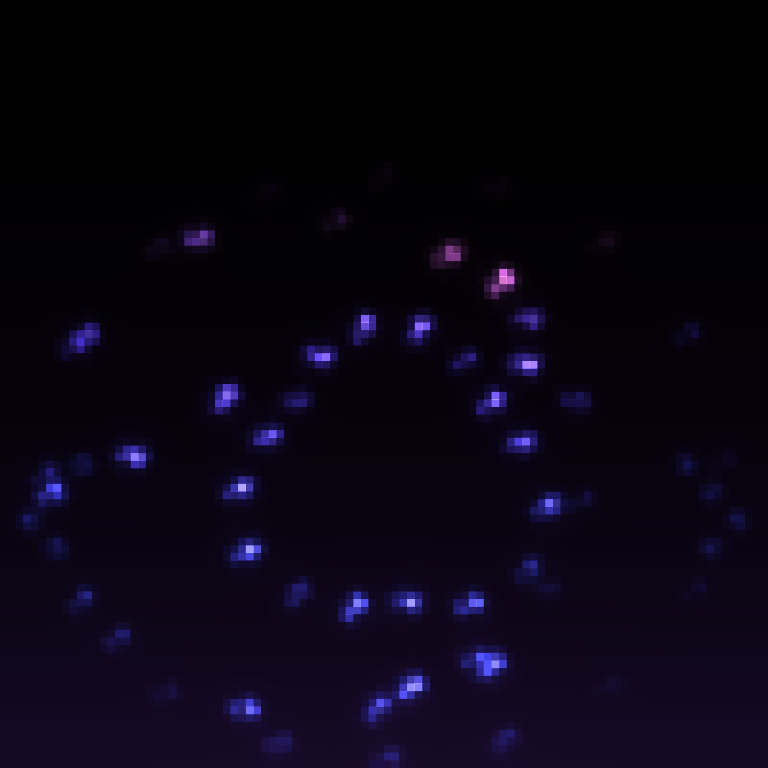
Reproduce this background procedurally as a Shadertoy shader.

```glsl
const float CELLS = 100.0;                    // mosaic cells across the canvas
const vec2  CENTRE = vec2(0.508, 0.395);      // middle of the swarm
const vec3  FLOOR_COLOR = vec3(0.068, 0.038, 0.128);
const vec3  HAZE_COLOR = vec3(0.015, 0.002, 0.024);
const vec3  BLUE = vec3(0.20, 0.25, 1.0);
const vec3  VIOLET = vec3(0.30, 0.21, 1.0);
const vec3  PINK = vec3(0.72, 0.31, 0.82);
const vec3  CORE_COLOR = vec3(0.27, 0.24, 0.10);
const float SPARK_SIZE = 0.0112;
const float JITTER = 0.005;
const float TAIL_LENGTH = 0.020;
const float TAIL_TURN = 3.6;                  // mean tail direction, lower left
const float TAIL_SPREAD = 1.3;
const float GAP_DIMMING = 0.42;               // every fourth spark of a full loop

float hash(float n) {
    return fract(sin(n * 12.9898) * 43758.547);
}

// Staircase with a one-pixel ramp between neighbouring cells
vec2 mosaic(vec2 uv) {
    vec2 grid = uv * CELLS;
    vec2 border = floor(grid + 0.5);
    vec2 pixel = CELLS / iResolution.xy;
    return (border + clamp((grid - border) / pixel, -0.5, 0.5)) / CELLS;
}

float blob(vec2 offset, float size) {
    return exp(-dot(offset, offset) / (size * size));
}

// Tint follows height: blue below, violet in the middle, pink at the upper right
vec3 sparkColor(vec2 position) {
    vec3 tint = mix(BLUE, VIOLET, smoothstep(0.25, 0.55, position.y));
    float warmth = smoothstep(0.57, 0.65, position.y) * mix(0.45, 1.0, smoothstep(0.3, 0.6, position.x));
    return mix(tint, PINK, warmth);
}

// A spark with a fainter companion behind it
vec3 spark(vec2 p, vec2 position, float seed, float power) {
    float turn = TAIL_TURN + TAIL_SPREAD * (hash(seed + 5.3) - 0.5);
    vec2 tail = TAIL_LENGTH * vec2(cos(turn), sin(turn));
    float light = blob(p - position, SPARK_SIZE);
    light += 0.45 * blob(p - position - tail, SPARK_SIZE * 0.9);
    light += 0.08 * blob(p - position - tail * 0.5, SPARK_SIZE * 2.4);
    light *= power * (1.0 - 0.85 * smoothstep(0.67, 0.75, position.y));
    return sparkColor(position) * light + CORE_COLOR * light * light * light;
}

// Sparks around a wavy loop; wave holds cos, sin, cos 2x and sin 3x weights
vec3 orbit(vec2 p, int count, float startDegrees, float radius, vec4 wave, float power) {
    vec3 sum = vec3(0.0);
    for (int i = 0; i < count; i++) {
        float seed = float(i) + radius * 91.0;
        float angle = radians(startDegrees + 360.0 * float(i) / float(count));
        vec4 harmonics = vec4(cos(angle), sin(angle), cos(2.0 * angle), sin(3.0 * angle));
        float reach = radius + dot(wave, harmonics);
        vec2 wobble = vec2(hash(seed), hash(seed + 2.7)) - 0.5;
        vec2 position = CENTRE + reach * harmonics.xy + JITTER * wobble;
        // The far right of the wide loops is dim
        float shade = pow(max(cos(angle + 0.17), 0.0), 4.0) * smoothstep(0.20, 0.32, radius);
        float strength = power * mix(0.75, 1.0, hash(seed + 8.1)) * (1.0 - 0.82 * shade);
        if (count > 3 && i % 4 == 2) strength *= GAP_DIMMING;
        sum += spark(p, position, seed, strength);
    }
    return sum;
}

// Faint mirrored arrowheads at both sides
vec3 sideArrows(vec2 p) {
    vec2 mirrored = vec2(abs(p.x - 0.5), p.y);
    float light = 0.0;
    for (int i = -1; i <= 2; i++) {
        float k = float(i);
        vec2 position = vec2(0.461 - 0.034 * abs(k), 0.323 + 0.036 * k);
        light += blob(mirrored - position, SPARK_SIZE * 1.2);
    }
    return BLUE * light * mix(0.26, 0.20, step(0.5, p.x));
}

void mainImage(out vec4 fragColor, in vec2 fragCoord) {
    vec2 p = mosaic(fragCoord / iResolution.xy);

    // Dark gradient, slightly warmer at the bottom centre
    float depth = 1.0 - p.y;
    vec3 color = FLOOR_COLOR * depth * depth * depth;
    color += HAZE_COLOR * smoothstep(0.1, 0.65, depth);
    color += vec3(0.010, 0.0, 0.002) * blob(p - vec2(0.5, 0.0), 0.25);

    // Inner loop, two bright triangles, then the wide loops
    vec3 glow = orbit(p, 16, 9.0, 0.186, vec4(0.010, -0.018, 0.0, -0.024), 1.10);
    glow += orbit(p, 3, 36.0, 0.247, vec4(0.0, -0.039, 0.0, 0.0), 1.45);
    glow += orbit(p, 3, 58.0, 0.302, vec4(-0.026, 0.0, 0.0, 0.0), 1.25);
    glow += orbit(p, 13, 46.0, 0.330, vec4(-0.090, 0.0, 0.020, 0.0), 0.85);
    glow += orbit(p, 16, 1.0, 0.410, vec4(0.0, 0.0, 0.032, 0.0), 0.34);
    glow += sideArrows(p);

    // Layered sines vary the light from cell to cell
    vec2 cell = p * CELLS;
    float mottle = 1.0 + 0.22 * sin(cell.x * 2.1 + cell.y) + 0.18 * sin(cell.y * 2.7 - cell.x * 1.3);
    fragColor = vec4(min(color + glow * mottle, 1.0), 1.0);
}
```
